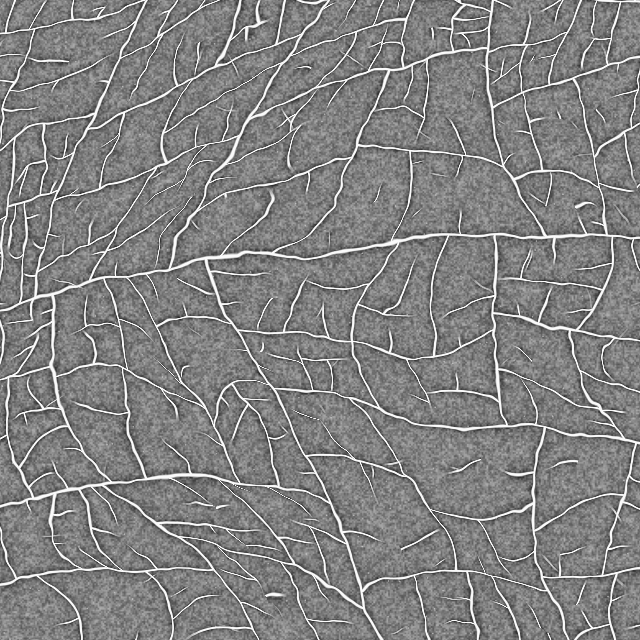
Write a three.js fragment shader that draws this texture map.

```glsl
// Dry cracked ground: a grainy grey surface broken by pale cracks with dark rims.
// A box is split again and again by tilted, bowed lines, so that cracks meet in
// T-junctions; short scratches, pale specks and fine grain are scattered on top.
varying vec2 vUv;

const float BASE_GREY = 0.512;
const float CRACK_WHITE = 0.98;
const float RIM_DEPTH = 0.37;
const float CRACK_WIDTH = 0.0018;
const float RIM_WIDTH = 0.0043;
const int LEVELS = 9;

float hash(vec2 p) {
  vec3 q = fract(p.xyx * 0.1031);
  q += dot(q, q.yzx + 33.33);
  return fract((q.x + q.y) * q.z);
}

float noise(vec2 p) {
  vec2 i = floor(p), f = fract(p);
  f = f * f * (3.0 - 2.0 * f);
  return mix(mix(hash(i), hash(i + vec2(1.0, 0.0)), f.x),
             mix(hash(i + vec2(0.0, 1.0)), hash(i + vec2(1.0)), f.x), f.y);
}

// Displacement in both directions, centred on zero
vec2 wobble(vec2 p, float frequency, float amount) {
  p *= frequency;
  return amount * (vec2(noise(p + 17.0), noise(p + 71.0)) - 0.5);
}

// x: pale core, y: dark rim of a crack at distance d
vec2 crackProfile(float d, float thickness, float strength) {
  float w = CRACK_WIDTH * thickness;
  float core = 1.0 - smoothstep(0.4 * w, 1.6 * w, d);
  float rim = exp(-d / (RIM_WIDTH * (0.4 + 0.6 * thickness)));
  return strength * vec2(core, rim);
}

// Nested splits of one large box; each half is straightened before the next split
vec2 splitCracks(vec2 p, float unevenness) {
  vec2 lo = vec2(-0.08), hi = vec2(1.08), stretch = vec2(1.0), result = vec2(0.0);
  float id = 1.0;
  for (int level = 0; level < LEVELS; level++) {
    float depth = float(level);
    vec2 seed = vec2(id * 3.7 + 5.0, depth * 11.3);
    vec2 size = hi - lo;

    // Always cut across the longer side
    if (size.y * mix(0.85, 1.18, hash(seed)) > size.x) {
      p = p.yx; lo = lo.yx; hi = hi.yx; size = size.yx; stretch = stretch.yx;
    }
    float tilt = 0.56 * (hash(seed + 1.7) - 0.5);
    float bow = 0.8 * (hash(seed + 3.1) - 0.5);
    float cut = mix(lo.x, hi.x, mix(0.37, 0.63, hash(seed + 4.9)));
    float v = (p.y - lo.y) / size.y - 0.5;
    float line = cut + size.x * (tilt * v + bow * (v * v - 0.08));
    float slope = size.x / size.y * (tilt + 2.0 * bow * v);
    float d = abs(p.x - line) / (stretch.x * sqrt(1.0 + slope * slope));

    // Late cracks are thinner and may stop short or be missing
    float chance = hash(seed + 6.3);
    float along = chance > 0.5 ? v + 0.5 : 0.5 - v;
    float reach = mix(0.35, 1.1, hash(seed + 8.2));
    float ending = 1.0 - smoothstep(reach - 0.25, reach, along);
    float strength = 1.0;
    if (level == 6 && hash(seed + 9.4) < 0.25) strength = ending;
    if (level >= 7) strength = ending * step(0.3, hash(seed + 9.4));
    float thickness = mix(1.15, 0.72, depth / 8.0) * unevenness;
    result = max(result, crackProfile(d, thickness, strength));

    // Step into the half that holds p, with the bent side made straight
    if (p.x < line) {
      float k = (cut - lo.x) / (line - lo.x);
      p.x = lo.x + (p.x - lo.x) * k;
      stretch.x *= k;
      hi.x = cut;
      id = id * 2.0;
    } else {
      float k = (hi.x - cut) / (hi.x - line);
      p.x = hi.x - (hi.x - p.x) * k;
      stretch.x *= k;
      lo.x = cut;
      id = id * 2.0 + 1.0;
    }
  }
  return result;
}

// Short tapering scratches, at most one per grid cell
vec2 scratches(vec2 p, float count, float share) {
  vec2 cell = floor(p * count), result = vec2(0.0);
  for (int y = -1; y <= 1; y++) {
    for (int x = -1; x <= 1; x++) {
      vec2 c = cell + vec2(x, y) + 40.0;
      float angle = 6.2832 * hash(c + 2.3);
      vec2 dir = vec2(cos(angle), sin(angle));
      vec2 q = p - (c - 40.0 + vec2(hash(c + 5.1), hash(c + 7.7))) / count;
      float halfLength = mix(0.012, 0.033, hash(c + 9.2));
      float t = dot(q, dir);
      float d = length(q - dir * clamp(t, -halfLength, halfLength));
      float taper = 1.0 - smoothstep(0.2, 1.0, abs(t) / halfLength);
      float strength = taper * mix(0.4, 0.95, hash(c + 12.0)) * step(hash(c), share);
      result = max(result, crackProfile(d, 0.65, strength));
    }
  }
  return result;
}

float specks(vec2 p, float count, float share) {
  vec2 cell = floor(p * count);
  vec2 centre = 0.2 + 0.6 * vec2(hash(cell + 3.0), hash(cell + 8.0));
  float d = length(fract(p * count) - centre) / count;
  return step(hash(cell), share) * (1.0 - smoothstep(0.0004, 0.0019, d));
}

void main() {
  vec2 bent = vUv + wobble(vUv, 6.0, 0.05) + wobble(vUv, 19.0, 0.011) + wobble(vUv, 65.0, 0.0045);
  float unevenness = 0.7 + 0.6 * noise(vUv * 32.0);
  vec2 crack = max(splitCracks(bent, unevenness), scratches(bent, 12.0, 0.42));

  float grain = 0.6 * noise(vUv * 390.0) + 0.4 * noise(vUv * 205.0 + 31.0) - 0.5;
  float grey = BASE_GREY + 0.38 * grain - RIM_DEPTH * crack.y;
  grey = mix(grey, 0.85, 0.6 * specks(vUv, 70.0, 0.06));
  grey = mix(grey, CRACK_WHITE, crack.x);
  gl_FragColor = vec4(vec3(clamp(grey, 0.0, 1.0)), 1.0);
}
```
